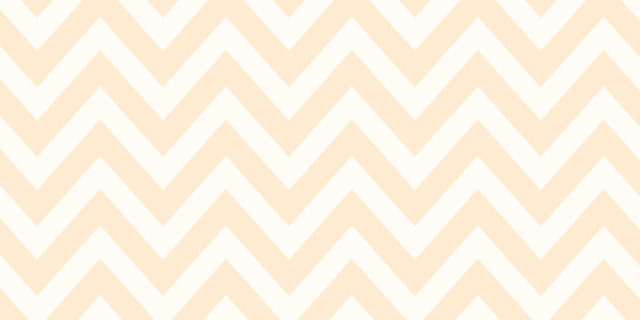
Reproduce this pattern procedurally as a WebGL 1 fragment shader.

```glsl
precision highp float;

uniform vec2 u_resolution;

// Lengths are fractions of the canvas height
#define ZIGZAG_WIDTH 0.3935
#define BAND_PERIOD 0.2174
#define ZIGZAG_HEIGHT 0.2214
#define PEAK_X 0.3125
#define BAND_TOP 0.1560
#define CREAM_SHARE 0.52
#define CREAM vec3(1.0, 0.922, 0.820)
#define IVORY vec3(1.0, 0.988, 0.961)

// Triangle wave: 0 at each peak, 1 at each valley
float triangleWave(float x) {
    return 2.0 * abs(fract(x + 0.5) - 0.5);
}

// Signed distance to the edge of the nearest cream band, negative inside
float chevronDistance(vec2 p) {
    float drop = ZIGZAG_HEIGHT * triangleWave((p.x - PEAK_X) / ZIGZAG_WIDTH);
    float phase = (1.0 - p.y - BAND_TOP - drop) / BAND_PERIOD;
    float fromCentre = abs(fract(phase - 0.5 * CREAM_SHARE + 0.5) - 0.5);
    float slope = 2.0 * ZIGZAG_HEIGHT / ZIGZAG_WIDTH;
    return (fromCentre - 0.5 * CREAM_SHARE) * BAND_PERIOD / sqrt(1.0 + slope * slope);
}

void main() {
    vec2 p = gl_FragCoord.xy / u_resolution.y;
    float pixel = 1.0 / u_resolution.y;

    // Blend across about one pixel at the band edges
    float ivory = smoothstep(-0.7 * pixel, 0.7 * pixel, chevronDistance(p));
    gl_FragColor = vec4(mix(CREAM, IVORY, ivory), 1.0);
}
```
